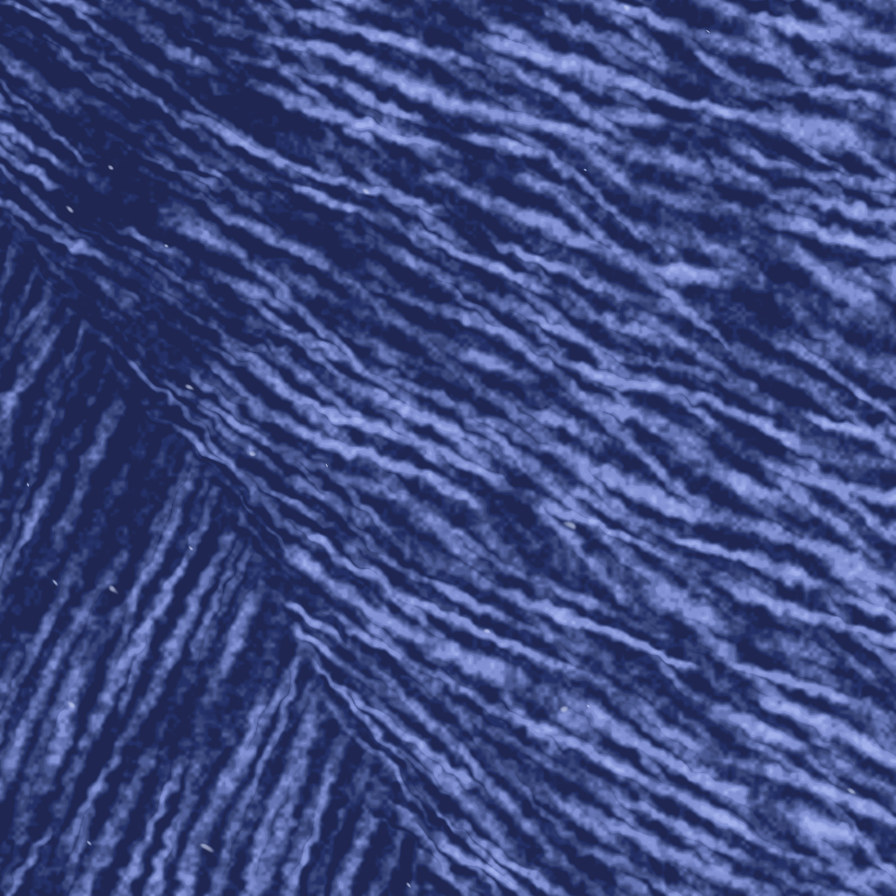
Reproduce this texture procedurally as a WebGL 1 fragment shader.

```glsl
precision highp float;
// Wound blue wool: a fan of slanted strands overlapping a steeper bundle at lower left.
uniform vec2 u_resolution;

const float UPPER_COUNT = 31.0;
const float LOWER_COUNT = 28.0;

float hash(vec2 p) {
  vec3 q = fract(vec3(p.xyx) * 0.1031);
  q += dot(q, q.yzx + 33.33);
  return fract((q.x + q.y) * q.z);
}

float noise(vec2 p) {
  vec2 cell = floor(p);
  vec2 f = fract(p);
  f = f * f * (3.0 - 2.0 * f);
  float low = mix(hash(cell), hash(cell + vec2(1.0, 0.0)), f.x);
  float high = mix(hash(cell + vec2(0.0, 1.0)), hash(cell + vec2(1.0, 1.0)), f.x);
  return mix(low, high, f.y);
}

// One layer of yarn: q.x runs along the strands, q.y counts them.
float strands(vec2 q, float seed, float dashes) {
  q.y += 0.9 * (noise(vec2(q.x * 7.0, q.y * 0.6) + seed) - 0.5);
  float id = floor(q.y);
  float across = abs(fract(q.y) - 0.5);
  float thickness = mix(0.36, 0.5, hash(vec2(id, seed)));
  float ridge = 1.0 - smoothstep(0.04, thickness, across);
  float lift = noise(vec2(q.x * dashes + 40.0 * hash(vec2(id, seed + 3.0)), id * 1.7 + seed));
  return ridge * mix(0.3, 1.15, smoothstep(0.1, 0.85, lift));
}

// Two layers crossing at a small angle leave short lens-shaped gaps.
float winding(vec2 q, float tilt, float seed, float dashes) {
  vec2 lean = vec2(0.0, 0.5 * tilt * q.x);
  float top = strands(q - lean, seed, dashes);
  float under = strands(q + lean + vec2(0.0, 0.4), seed + 17.0, dashes);
  float fibre = noise(vec2(q.x * 50.0, q.y * 4.0) + seed);
  return max(top, 0.8 * under) + 0.2 * (fibre - 0.5);
}

// Signed horizontal distance to the curved edge of the upper bundle.
float seam(vec2 p) {
  float edge = 0.48 - 0.47 * p.y - 0.20 * p.y * p.y;
  return p.x - edge + 0.06 * (noise(p * 20.0) - 0.5);
}

// Strands flatten to the right and steepen beside the seam.
vec2 upperCoords(vec2 p, float d) {
  float phase = p.y + 0.62 * p.x + 0.25 * p.x * (1.0 - p.y) - 0.19 * p.x * p.x;
  phase -= 0.04 * exp(-max(d, 0.0) / 0.12);
  return vec2(p.x - 0.4 * p.y, phase * UPPER_COUNT);
}

vec2 lowerCoords(vec2 p) {
  float phase = p.x - 0.36 * p.y - 0.12 * p.y * p.y;
  return vec2(p.y + 0.3 * p.x, phase * LOWER_COUNT);
}

float grain(vec2 p) {
  return 0.55 * noise(p * 100.0) + 0.45 * noise(p * 200.0 + 9.0) - 0.5;
}

// Rare pale flecks of loose fibre, in a few uneven sizes.
float flecks(vec2 p, float count) {
  vec2 cell = floor(p * count);
  vec2 center = 0.3 + 0.4 * vec2(hash(cell + 5.0), hash(cell + 11.0));
  float radius = mix(0.1, 0.26, hash(cell + 23.0));
  vec2 offset = fract(p * count) - center;
  float dist = length(vec2(offset.x + 0.5 * offset.y, offset.y));
  return step(0.988, hash(cell)) * (1.0 - smoothstep(radius * 0.2, radius, dist));
}

vec3 woolColor(float v) {
  vec3 c = vec3(0.12, 0.15, 0.32);
  c = mix(c, vec3(0.14, 0.19, 0.41), smoothstep(0.12, 0.26, v));
  c = mix(c, vec3(0.22, 0.27, 0.47), smoothstep(0.25, 0.39, v));
  c = mix(c, vec3(0.29, 0.35, 0.58), smoothstep(0.38, 0.51, v));
  c = mix(c, vec3(0.39, 0.45, 0.70), smoothstep(0.50, 0.64, v));
  c = mix(c, vec3(0.51, 0.57, 0.83), smoothstep(0.63, 0.80, v));
  return mix(c, vec3(0.63, 0.69, 0.92), smoothstep(0.82, 1.05, v));
}

void main() {
  vec2 p = gl_FragCoord.xy / u_resolution;
  vec2 fuzzy = p + 0.008 * (vec2(noise(p * 75.0), noise(p * 75.0 + 31.0)) - 0.5);
  float d = seam(fuzzy);

  // Upper bundle over the lower one, which sinks into shade at the seam.
  float upper = winding(upperCoords(fuzzy, d), 9.0, 2.0, 13.0);
  float lower = winding(lowerCoords(fuzzy), 4.0, 51.0, 9.0);
  lower *= 1.0 - 0.25 * smoothstep(-0.06, 0.0, d);
  float yarn = mix(lower * 0.88, upper, smoothstep(-0.012, 0.012, d));

  // Soft light from the right, uneven pile and fine fuzz.
  float corner = 1.0 - smoothstep(0.0, 0.55, length(p - vec2(0.0, 1.0)));
  float light = 0.15 * (p.x - 0.5) - 0.15 * corner;
  float pile = 0.16 * (noise(p * 7.0) - 0.5) + 0.12 * (noise(p * 16.0 + 4.0) - 0.5);
  float value = 0.04 + 0.68 * yarn + light + pile + 0.52 * grain(p);

  vec3 color = woolColor(value);
  color = mix(color, vec3(0.76, 0.80, 0.92), 0.7 * flecks(fuzzy, 45.0));
  gl_FragColor = vec4(color, 1.0);
}
```
